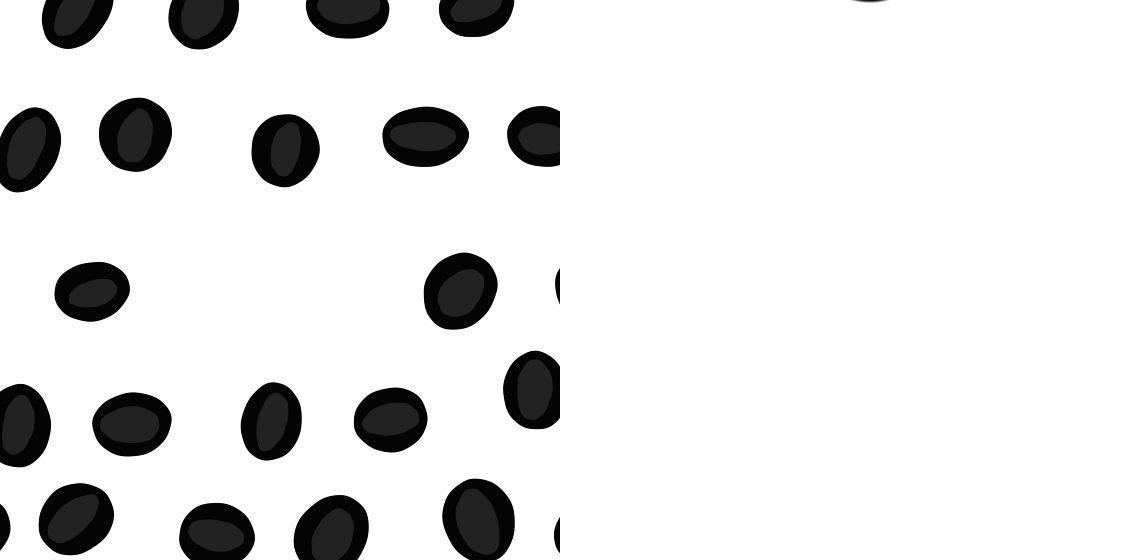
Left: the whole. Right: its middle third, enlarged.
A three.js fragment shader for this pattern:

```glsl
varying vec2 vUv;

vec3 hash3(vec2 cell) {
  vec3 h = vec3(dot(cell, vec2(127.1, 311.7)),
                dot(cell, vec2(269.5, 183.3)),
                dot(cell, vec2(419.2, 371.9)));
  return fract(sin(h) * 43758.55);
}

// Approximate distance to an ellipse whose outline wavers by layered sines
float wavyEllipse(vec2 p, vec2 radii, float wobble, float phase) {
  vec2 q = p / radii;
  float k = max(length(q), 0.001);
  float a = atan(q.y, q.x);
  float edge = 1.0 + wobble * (sin(2.0 * a + phase)
                             + 0.7 * sin(3.0 * a + phase * 2.3)
                             + 0.4 * sin(5.0 * a + phase * 3.1)
                             + 0.25 * sin(9.0 * a + phase * 1.7));
  return (k - edge) * max(length(p), 0.001) / k;
}

void main() {
  const float CELLS = 4.4;
  vec2 p = vUv * CELLS + 0.3;
  float body = 1.0;
  float core = 1.0;

  // One grain per jittered cell, alternate rows staggered
  for (int y = -1; y <= 1; y++) {
    for (int x = -1; x <= 1; x++) {
      vec2 cell = floor(p) + vec2(float(x), float(y));
      vec2 site = cell + 0.5;
      site.x += 0.5 * mod(cell.y + 1.0, 2.0);

      // Open clearing around the middle
      if (distance((site - 0.3) / CELLS, vec2(0.5, 0.48)) < 0.2) continue;

      vec3 place = hash3(cell + 3.0);
      vec3 form = hash3(cell + 41.0);
      vec3 inner = hash3(cell + 87.0);

      // Mostly tilted up to the right, some upright or leaning left
      float angle = mix(-0.15, 2.15, pow(place.z, 1.4));
      float c = cos(angle);
      float s = sin(angle);
      vec2 q = mat2(c, -s, s, c) * (p - site - (place.xy - 0.5) * 0.34);

      vec2 radii = vec2(mix(0.29, 0.345, form.x), mix(0.23, 0.28, form.y));
      float phase = form.z * 6.283;
      body = min(body, wavyEllipse(q, radii, 0.018, phase));

      vec2 coreRadii = radii * vec2(mix(0.68, 0.79, inner.x), mix(0.42, 0.6, inner.y));
      vec2 shift = (inner.zx - 0.5) * vec2(0.03, 0.04);
      core = min(core, wavyEllipse(q - shift, coreRadii, 0.04, phase + 2.0));
    }
  }

  // White ground, black rim, charcoal core
  float soft = 0.0011 * CELLS;
  vec3 color = mix(vec3(0.015), vec3(1.0), smoothstep(-soft, soft, body));
  color = mix(vec3(0.133), color, smoothstep(-soft, soft, core));
  gl_FragColor = vec4(color, 1.0);
}
```
